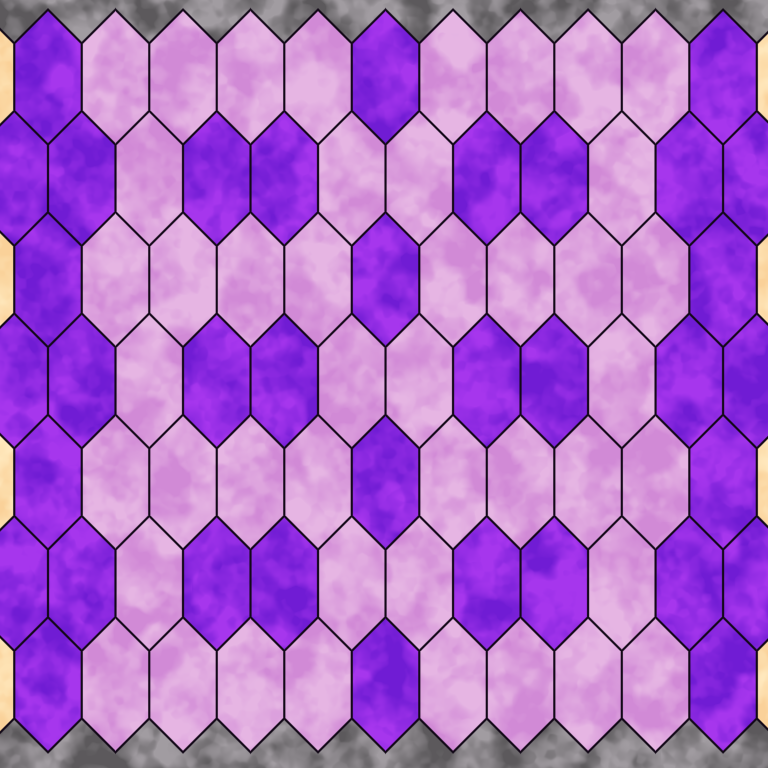
A Shadertoy shader for this pattern:

```glsl
// Seven staggered rows of tall hexagons in mottled violet, pink and cream,
// outlined in near-black over a grey ground. Each cell is found on a brick
// lattice; the mottling is layered, smoothly blended cellular noise.

const float CELL_WIDTH = 0.0879;          // fraction of the canvas
const vec2  CENTRE = vec2(0.502, 0.504);
const float ROW_PITCH = 1.5;              // in cell widths
const float LAST_ROW = 3.0;               // rows run from -3 to 3
const float LAST_COLUMN = 5.6;            // cream cells lie beyond this
const float LINE_HALF = 0.0014;           // fraction of the canvas
const float NOISE_SCALE = 25.0;
const float NOISE_CONTRAST = 2.3;

const vec3 PINK_DARK    = vec3(0.82, 0.54, 0.84);
const vec3 PINK_LIGHT   = vec3(0.90, 0.71, 0.89);
const vec3 VIOLET_DARK  = vec3(0.44, 0.11, 0.83);
const vec3 VIOLET_LIGHT = vec3(0.65, 0.21, 0.93);
const vec3 CREAM_DARK   = vec3(0.98, 0.82, 0.60);
const vec3 CREAM_LIGHT  = vec3(1.00, 0.91, 0.74);
const vec3 GREY_DARK    = vec3(0.36, 0.35, 0.36);
const vec3 GREY_LIGHT   = vec3(0.63, 0.61, 0.63);
const vec3 LINE_COLOUR  = vec3(0.07, 0.03, 0.09);

vec3 hash3(vec2 p) {
    vec3 q = fract(p.xyx * vec3(0.1031, 0.1030, 0.0973));
    q += dot(q, q.yxz + 33.33);
    return fract((q.xxy + q.yzz) * q.zyx);
}

// Random tones at jittered points, blended by distance
float cellNoise(vec2 p) {
    vec2 base = floor(p), f = p - base;
    float sum = 0.0, total = 0.0;
    for (int j = -1; j <= 1; j++)
    for (int i = -1; i <= 1; i++) {
        vec2 o = vec2(i, j);
        vec3 h = hash3(base + o + 40.0);
        vec2 d = o + h.xy - f;
        float weight = exp(-5.0 * dot(d, d));
        sum += weight * h.z;
        total += weight;
    }
    return sum / total;
}

float mottle(vec2 p) {
    float n = 0.0, amplitude = 0.5;
    for (int i = 0; i < 3; i++) {
        n += amplitude * (cellNoise(p) - 0.5);
        p = p * 2.03 + 17.3;
        amplitude *= 0.62;
    }
    return clamp(0.5 + NOISE_CONTRAST * n, 0.0, 1.0);
}

// Distances inside a hexagon to its upright (x) and slanted (y) sides
vec2 sideDistances(vec2 q) {
    q = abs(q);
    return vec2(0.5 - q.x, (1.0 - q.x - q.y) * 0.7071);
}

// Centre column of the cell at x; even rows are shifted by half a cell
float columnAt(float x, float row) {
    float shift = mod(row, 2.0) < 0.5 ? 0.5 : 0.0;
    return floor(x - shift + 0.5) + shift;
}

bool isViolet(float column, float row) {
    float c = abs(column);
    return mod(row, 2.0) < 0.5 ? mod(floor(c), 3.0) > 0.5
                               : mod(c + 0.1, 5.0) < 0.5;
}

void mainImage(out vec4 fragColor, in vec2 fragCoord) {
    vec2 uv = fragCoord / iResolution.xy;
    vec2 p = (uv - CENTRE) / CELL_WIDTH;

    // Choose between the nearest row and the next one towards the point
    float row = floor(p.y / ROW_PITCH + 0.5);
    float column = columnAt(p.x, row);
    vec2 sides = sideDistances(p - vec2(column, row * ROW_PITCH));
    if (sides.y < 0.0) {
        row += p.y > row * ROW_PITCH ? 1.0 : -1.0;
        column = columnAt(p.x, row);
        sides = sideDistances(p - vec2(column, row * ROW_PITCH));
    }

    // Cell or ground colour
    bool ground = abs(row) > LAST_ROW + 0.5;
    vec3 dark = PINK_DARK, light = PINK_LIGHT;
    if (ground) {
        dark = GREY_DARK;
        light = GREY_LIGHT;
    } else if (abs(column) > LAST_COLUMN) {
        dark = CREAM_DARK;
        light = CREAM_LIGHT;
    } else if (isViolet(column, row)) {
        dark = VIOLET_DARK;
        light = VIOLET_LIGHT;
    }
    vec3 colour = mix(dark, light, mottle(uv * NOISE_SCALE));

    // Outlines; the ground only borders slanted sides
    float edge = (ground ? sides.y : min(sides.x, sides.y)) * CELL_WIDTH;
    float blur = 0.8 / min(iResolution.x, iResolution.y);
    float line = 1.0 - smoothstep(LINE_HALF - blur, LINE_HALF + blur, edge);
    fragColor = vec4(mix(colour, LINE_COLOUR, line), 1.0);
}
```
